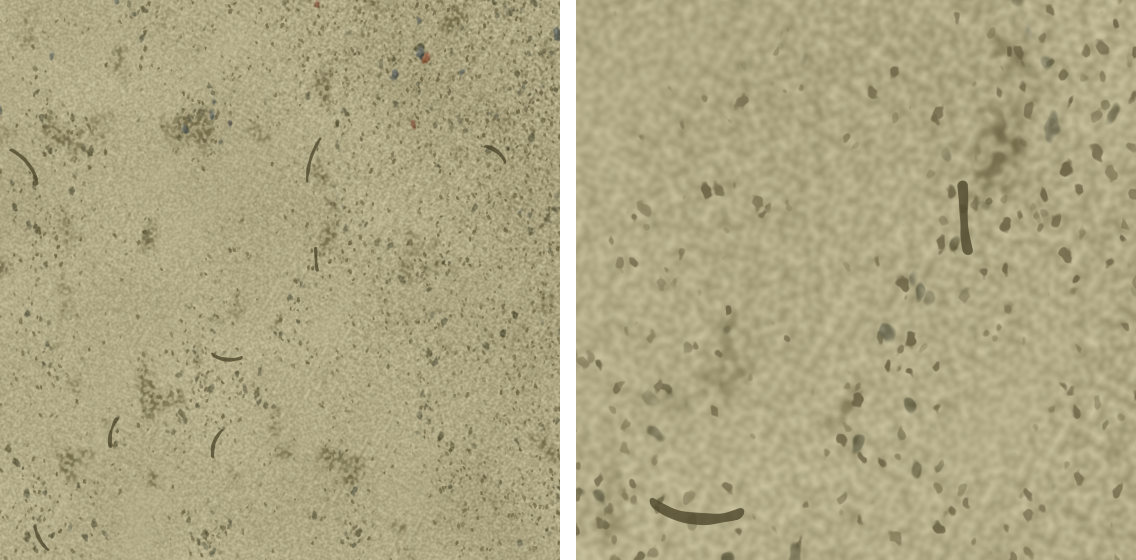
Left, the full canvas; right, a detail of the centre.
Write a WebGL 1 fragment shader that draws this texture.

```glsl
precision highp float;
// Dry sandy ground: fine grain over pale sand, with dirt in ragged stains,
// scattered upright specks, a few grey and red pebbles and bent twigs.
// Gradient noise sets tone and clustering; jittered cells place the pieces.
uniform vec2 u_resolution;

vec2 hash2(vec2 p) {
  p = vec2(dot(p, vec2(127.1, 311.7)), dot(p, vec2(269.5, 183.3)));
  return fract(sin(p) * 43758.5);
}

mat2 rotation(float a) {
  return mat2(cos(a), sin(a), -sin(a), cos(a));
}

float cornerSlope(vec2 cell, vec2 offset) {
  float a = 6.2832 * hash2(cell).x;
  return dot(vec2(cos(a), sin(a)), offset);
}

float gradientNoise(vec2 p) {
  vec2 i = floor(p), f = p - i, e = vec2(1.0, 0.0);
  vec2 u = f * f * f * (f * (f * 6.0 - 15.0) + 10.0);
  float low = mix(cornerSlope(i, f), cornerSlope(i + e, f - e), u.x);
  float high = mix(cornerSlope(i + e.yx, f - e.yx), cornerSlope(i + 1.0, f - 1.0), u.x);
  return mix(low, high, u.y);
}

float fbm(vec2 p) {
  float sum = 0.0, amplitude = 0.5;
  for (int i = 0; i < 4; i++) {
    sum += amplitude * gradientNoise(p);
    p = rotation(0.6) * p * 2.03 + 11.7;
    amplitude *= 0.5;
  }
  return sum;
}

// Ragged ellipses, mostly upright. Returns coverage, tint and shading.
vec3 specks(vec2 p, float cells, float density, float radius) {
  vec2 q = p * cells;
  float edge = 0.04 + 0.6 * cells / u_resolution.y * min(1.0, radius * 3.0);
  float ragged = 0.55 * radius * gradientNoise(q * 0.8 / radius);
  vec3 best = vec3(0.0);
  for (int y = -1; y <= 1; y++) {
    for (int x = -1; x <= 1; x++) {
      vec2 cell = floor(q) + vec2(float(x), float(y));
      vec2 shape = hash2(cell + 57.3), chance = hash2(cell + 19.1);
      float present = smoothstep(0.0, 0.12, density - chance.x);
      vec2 d = rotation(1.5 * (shape.x - 0.5)) * (q - cell - hash2(cell));
      float size = radius * mix(0.45, 1.0, shape.y * shape.y) * present;
      float dist = length(d * vec2(1.0, 0.62)) + ragged;
      float cover = present * (1.0 - smoothstep(size - edge, size + edge, dist));
      if (cover > best.x) best = vec3(cover, chance.y, (d.y - d.x) / radius);
    }
  }
  return best;
}

// Thin bent strokes, each kept inside its own cell.
float twigs(vec2 p, float cells, float density) {
  vec2 q = p * cells, cell = floor(q);
  vec2 shape = hash2(cell + 83.7), chance = hash2(cell + 31.9);
  vec2 d = q - cell - mix(vec2(0.35), vec2(0.65), hash2(cell));
  d = rotation(3.0 * (shape.x - 0.5)) * d;
  d.x += 4.0 * (shape.y - 0.5) * d.y * d.y;
  float reach = mix(0.1, 0.24, chance.y);
  float dist = length(vec2(d.x, max(abs(d.y) - reach, 0.0)));
  float width = 0.018 + 0.012 * gradientNoise(q * 9.0);
  float edge = 0.7 * cells / u_resolution.y;
  return step(chance.x, density) * (1.0 - smoothstep(width - edge, width + edge, dist));
}

void main() {
  vec2 p = gl_FragCoord.xy / u_resolution.y;
  vec2 turned = rotation(0.5) * p;
  float gravel = smoothstep(0.75, 1.4, p.x + 0.6 * p.y + 0.5 * fbm(p * 4.0));
  float cluster = smoothstep(-0.02, 0.3, fbm(p * vec2(7.0, 5.0) + 4.0));
  float swept = smoothstep(0.05, 0.3, fbm(rotation(0.8) * p * vec2(7.0, 2.5) + 23.0));

  // Sand tone and grain
  float grain = 0.6 * gradientNoise(turned * 190.0) + 0.4 * gradientNoise(turned * 93.0 + 7.0);
  float tone = 0.697 + 0.07 * fbm(p * 4.0 + 9.0) + 0.015 * swept - 0.025 * gravel;
  tone += grain * (0.17 + 0.07 * gravel - 0.06 * swept);
  vec3 color = tone + vec3(0.0, -0.03, -0.17);

  // Ragged stains broken up by grit
  float stain = smoothstep(0.13, 0.34, fbm(p * vec2(13.0, 8.5) + 3.0));
  float grit = smoothstep(-0.25, 0.3, gradientNoise(turned * 115.0 + 5.0));
  color = mix(color, vec3(0.38, 0.35, 0.22), stain * (0.12 + 0.6 * grit));

  // Fine and medium dirt specks
  float loose = 1.0 - 0.6 * swept;
  vec3 fine = specks(p, 115.0, loose * (0.13 + 0.28 * cluster + 0.22 * gravel), 0.38);
  color = mix(color, vec3(0.40, 0.37, 0.25), fine.x * mix(0.35, 0.85, fine.y));
  vec3 dirt = specks(p + 3.1, 50.0, loose * (0.07 + 0.34 * cluster + 0.08 * gravel), 0.31);
  vec3 dirtColor = mix(vec3(0.33, 0.31, 0.19), vec3(0.42, 0.42, 0.33), dirt.y);
  color = mix(color, dirtColor + 0.2 * grain, dirt.x * mix(0.5, 0.85, fract(dirt.y * 7.0)));

  // Twigs, then pebbles lit from the upper left
  color = mix(color, vec3(0.31, 0.28, 0.17), 0.8 * twigs(p + 0.37, 6.0, 0.2));
  float upper = smoothstep(0.35, 0.9, p.y);
  vec3 pebble = specks(p + 7.7, 22.0, 0.04 + 0.14 * upper, 0.17);
  float red = step(0.84, pebble.y) * gravel;
  vec3 stone = mix(vec3(0.36, 0.38, 0.35), vec3(0.56, 0.33, 0.21), red);
  stone += 0.07 * clamp(pebble.z, -1.0, 1.0) + 0.2 * grain;
  color = mix(color, stone, 0.85 * pebble.x);

  gl_FragColor = vec4(clamp(color, 0.0, 1.0), 1.0);
}
```
